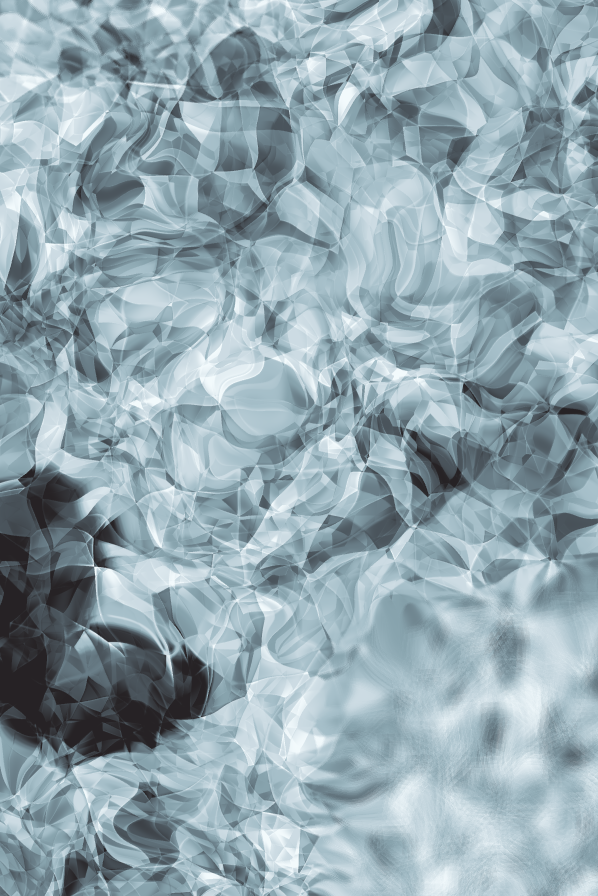
A WebGL 1 fragment shader for this texture:

```glsl
precision highp float;
// Crumpled silver-blue foil: sharp creased facets, dark hollows and a soft out-of-focus corner.
uniform vec2 u_resolution;

const vec3 HOLLOW = vec3(0.15, 0.135, 0.145);
const vec3 SLATE  = vec3(0.29, 0.33, 0.36);
const vec3 STEEL  = vec3(0.41, 0.49, 0.53);
const vec3 FOIL   = vec3(0.53, 0.64, 0.68);
const vec3 ICE    = vec3(0.65, 0.75, 0.79);
const vec3 SHEEN  = vec3(0.80, 0.86, 0.89);
const vec3 GLINT  = vec3(0.95, 0.98, 0.99);

const float BASE_TONE = 0.665;
const float COARSE_SCALE = 6.0;
const float MEDIUM_SCALE = 12.0;
const float FINE_SCALE = 25.0;
const float WARP = 0.055;
const float FOCUS_BLUR = 0.017;
const int SAMPLES = 10;

float hash(vec2 p) {
  vec3 q = fract(vec3(p.xyx) * vec3(0.1031, 0.1030, 0.0973));
  q += dot(q, q.yzx + 33.33);
  return fract((q.x + q.y) * q.z);
}

vec2 hash2(vec2 p) {
  return vec2(hash(p + 17.3), hash(p + 71.9));
}

float noise(vec2 p) {
  vec2 i = floor(p), f = fract(p);
  f = f * f * (3.0 - 2.0 * f);
  return mix(mix(hash(i), hash(i + vec2(1, 0)), f.x),
             mix(hash(i + vec2(0, 1)), hash(i + vec2(1, 1)), f.x), f.y);
}

// Triangular facets: each cell is split by its second nearest neighbour,
// so folds radiate from the cell centre like pinched foil.
float facets(vec2 p, float seed) {
  p += seed;
  vec2 base = floor(p), id1 = base, id2 = base, arm = vec2(0.0);
  float d1 = 9.0, d2 = 9.0, d3 = 9.0;
  for (int y = -1; y <= 1; y++) {
    for (int x = -1; x <= 1; x++) {
      vec2 id = base + vec2(float(x), float(y));
      vec2 r = id + hash2(id) - p;
      float d = length(r);
      if (d < d1) {
        d3 = d2; d2 = d1; id2 = id1;
        d1 = d; id1 = id; arm = r;
      } else if (d < d2) {
        d3 = d2; d2 = d; id2 = id;
      } else {
        d3 = min(d3, d);
      }
    }
  }
  vec2 key = id1 * 1.37 + id2 * 2.71;
  float tilt = hash(key), turn = 6.2832 * hash(key + 5.1);
  float sheen = sin(turn * 3.0 + 4.5 * dot(arm, vec2(cos(turn), sin(turn))));
  float ridge = smoothstep(0.06, 0.0, d2 - d1) + 0.7 * smoothstep(0.04, 0.0, d3 - d2);
  return 1.25 * (tilt - 0.5) + 0.38 * sheen + ridge * (hash(key + 9.4) - 0.35);
}

float patchAt(vec2 p, vec2 center, vec2 radius) {
  vec2 q = (p - center) / radius;
  return exp(-dot(q, q));
}

float hollowAt(vec2 p) {
  float upper = length((p - vec2(0.04, 0.55)) / vec2(0.15, 0.17));
  float lower = length((p - vec2(0.15, 0.34)) / vec2(0.18, 0.10));
  return smoothstep(1.12, 0.88, min(upper, lower));
}

// Broad light and shade over the sheet
float lighting(vec2 p) {
  float t = 0.16 * (noise(p * 4.5 + 3.0) - 0.5);
  t -= 0.23 * patchAt(p, vec2(0.76, 0.76), vec2(0.22, 0.12));
  t -= 0.10 * patchAt(p, vec2(0.38, 1.16), vec2(0.26, 0.10));
  t -= 0.13 * patchAt(p, vec2(0.06, 0.95), vec2(0.12, 0.08));
  t -= 0.13 * patchAt(p, vec2(0.15, 0.06), vec2(0.30, 0.14));
  t += 0.09 * patchAt(p, vec2(0.32, 0.66), vec2(0.20, 0.22));
  t += 0.12 * patchAt(p, vec2(0.68, 0.25), vec2(0.34, 0.26));
  return t;
}

float softFocus(vec2 p) {
  float corner = smoothstep(0.0, 0.12, 0.34 + 0.26 * p.x - p.y) * smoothstep(0.48, 0.70, p.x);
  float top = 0.22 * smoothstep(1.2, 1.5, p.y) * smoothstep(0.7, 0.2, p.x);
  return max(corner, top);
}

float foilTone(vec2 p) {
  vec2 bend = vec2(noise(p * 6.0), noise(p * 6.0 + 40.0)) - 0.5;
  vec2 kink = vec2(noise(p * 17.0 + 8.0), noise(p * 17.0 + 60.0)) - 0.5;
  vec2 q = p + WARP * (2.0 * bend + 0.5 * kink);
  float crumple = smoothstep(0.25, 0.7, noise(p * 5.0 + 20.0));
  float coarse = facets(q * COARSE_SCALE, 11.0);
  float medium = facets(q * MEDIUM_SCALE, 37.0);
  float fine = facets(q * FINE_SCALE, 83.0);
  float relief = 0.19 * coarse + 0.20 * medium + mix(0.06, 0.21, crumple) * fine;
  float hollow = hollowAt(p + 0.035 * vec2(coarse, medium));
  return BASE_TONE + lighting(p) + relief * (1.0 - 0.25 * hollow) - 0.46 * hollow;
}

vec3 foilColor(float t) {
  vec3 c = mix(HOLLOW, SLATE, smoothstep(0.14, 0.33, t));
  c = mix(c, STEEL, smoothstep(0.33, 0.48, t));
  c = mix(c, FOIL, smoothstep(0.48, 0.60, t));
  c = mix(c, ICE, smoothstep(0.60, 0.71, t));
  c = mix(c, SHEEN, smoothstep(0.71, 0.86, t));
  return mix(c, GLINT, smoothstep(0.88, 1.04, t));
}

void main() {
  vec2 p = gl_FragCoord.xy / u_resolution.x;
  float radius = max(0.6 / u_resolution.x, FOCUS_BLUR * softFocus(p));
  vec3 sum = vec3(0.0);
  // Spiral of samples: antialiasing in focus, lens blur out of focus
  for (int i = 0; i < SAMPLES; i++) {
    float k = float(i) + 0.5, a = k * 2.39996;
    vec2 offset = radius * sqrt(k / float(SAMPLES)) * vec2(cos(a), sin(a));
    sum += foilColor(foilTone(p + offset));
  }
  gl_FragColor = vec4(sum / float(SAMPLES), 1.0);
}
```
